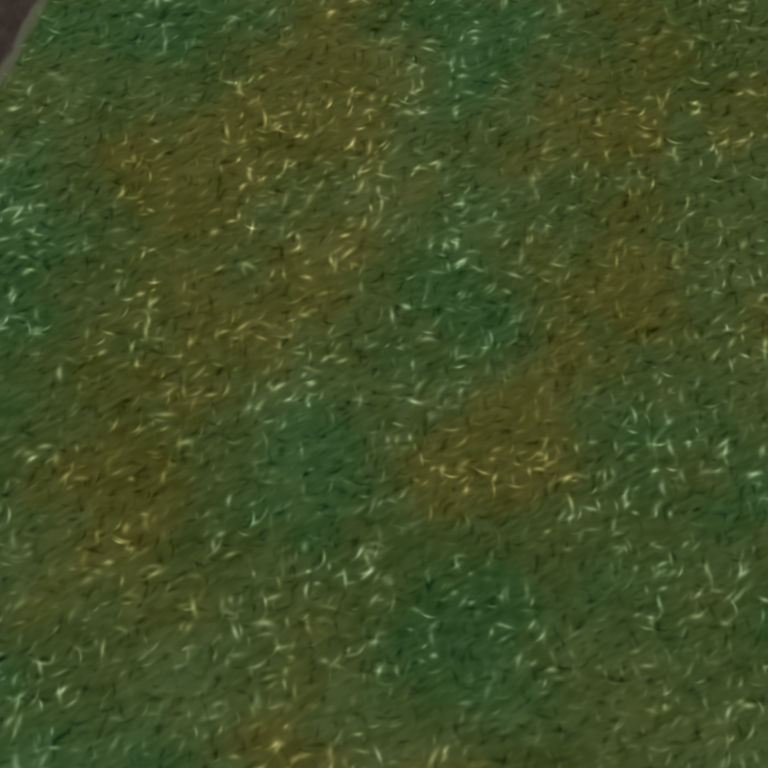
This texture is drawn by a Shadertoy shader. Its source:

```glsl
// Soft, patchy lawn with short pale and dark blades and a path in the upper left corner.
#define PATCH_SCALE 4.5
#define BLADE_CELLS 40.0
#define BLADE_LAYERS 6
#define BLADE_LENGTH 0.40
#define BLADE_WIDTH 0.115
#define BLADE_ANGLE 0.85
#define ANGLE_SPREAD 2.3
#define LIGHT_GAIN 0.19
#define DARK_GAIN 0.075
#define GRAIN_GAIN 0.055

const vec3 GRASS = vec3(0.240, 0.302, 0.152);
const vec3 LUSH = vec3(0.192, 0.298, 0.155);
const vec3 DRY = vec3(0.292, 0.300, 0.130);
const vec3 PALE_TINT = vec3(0.96, 1.02, 0.92);
const vec3 STRAW_TINT = vec3(1.05, 1.00, 0.70);
const vec3 PATH = vec3(0.225, 0.200, 0.175);
const vec3 RIM = vec3(0.350, 0.350, 0.300);

vec3 hash3(vec2 p) {
    vec3 q = fract(vec3(p.xyx) * vec3(0.1031, 0.1030, 0.0973));
    q += dot(q, q.yxz + 33.33);
    return fract((q.xxy + q.yzz) * q.zyx);
}

float noise(vec2 p) {
    vec2 i = floor(p), f = fract(p);
    f = f * f * (3.0 - 2.0 * f);
    return mix(mix(hash3(i).x, hash3(i + vec2(1, 0)).x, f.x),
               mix(hash3(i + vec2(0, 1)).x, hash3(i + vec2(1, 1)).x, f.x), f.y);
}

float fbm(vec2 p) {
    float sum = 0.0, gain = 0.5;
    for (int i = 0; i < 4; i++) {
        sum += gain * noise(p);
        p = mat2(1.6, 1.2, -1.2, 1.6) * p + 7.3;
        gain *= 0.5;
    }
    return sum / 0.9375;
}

vec2 rotate(vec2 p, float a) {
    return vec2(cos(a) * p.x + sin(a) * p.y, cos(a) * p.y - sin(a) * p.x);
}

// Sums soft blades: x holds the pale ones, y the dark ones.
vec2 blades(vec2 p, float lean) {
    vec2 sum = vec2(0.0);
    for (int layer = 0; layer < BLADE_LAYERS; layer++) {
        float k = float(layer);
        vec2 g = p * BLADE_CELLS * (0.85 + 0.07 * k) + k * vec2(37.7, 61.3);
        for (int y = -1; y <= 1; y++)
        for (int x = -1; x <= 1; x++) {
            vec2 cell = floor(g) + vec2(x, y);
            vec3 place = hash3(cell + 11.0);
            vec3 kind = hash3(cell + 153.0);
            float angle = lean + (place.z - 0.5) * ANGLE_SPREAD;
            vec2 q = rotate(g - cell - place.xy, angle);
            q.y += (kind.z - 0.5) * q.x * q.x;
            q /= vec2(BLADE_LENGTH * mix(0.45, 1.1, kind.y), BLADE_WIDTH * mix(0.8, 1.3, kind.z));
            float blade = exp(-dot(q, q));
            float tone = kind.x * 2.0 - 1.0;
            sum += blade * vec2(pow(max(tone, 0.0), 3.0), pow(max(-tone, 0.0), 2.0));
        }
    }
    return sum;
}

void mainImage(out vec4 fragColor, in vec2 fragCoord) {
    vec2 uv = fragCoord / iResolution.xy;

    // Slight perspective: features shrink and lie flatter towards the top.
    vec2 ground = vec2((uv.x - 0.5) * (0.92 + 0.22 * uv.y) + 1.5,
                       uv.y * (0.9 + 0.2 * uv.y) + 1.0);
    float lean = BLADE_ANGLE - 0.25 * uv.y;

    // Broad patches of lush and dry turf.
    float hue = fbm(ground * PATCH_SCALE + 3.7);
    float dry = smoothstep(0.48, 0.73, hue);
    float lush = 1.0 - smoothstep(0.28, 0.52, hue);
    vec3 color = mix(mix(GRASS, DRY, dry), LUSH, lush);
    color += 0.075 * (fbm(ground * 8.0 + 21.0) - 0.5);

    // Fine slanted grain.
    vec2 grain = rotate(ground, lean) * vec2(75.0, 140.0);
    color += GRAIN_GAIN * (noise(grain) + 0.5 * noise(grain * 0.53 + 9.0) - 0.75);

    // Blades gather in tufts.
    float tuft = mix(0.45, 1.55, smoothstep(0.32, 0.68, fbm(ground * 13.0 + 50.0)));
    vec2 blade = blades(ground, lean);
    color += LIGHT_GAIN * tuft * blade.x * mix(PALE_TINT, STRAW_TINT, dry);
    color -= DARK_GAIN * blade.y * vec3(1.0, 1.05, 0.75);

    // Path and its worn rim across the corner.
    float edge = dot(uv - vec2(0.0, 0.885), vec2(-0.885, 0.466));
    edge += 0.006 * (noise(uv * 60.0) - 0.5);
    vec3 soil = PATH + 0.08 * (fbm(uv * 70.0) - 0.5);
    color = mix(color, RIM, 0.75 * smoothstep(-0.006, 0.004, edge));
    color = mix(color, soil, smoothstep(0.008, 0.016, edge));

    fragColor = vec4(clamp(color, 0.0, 1.0), 1.0);
}
```
